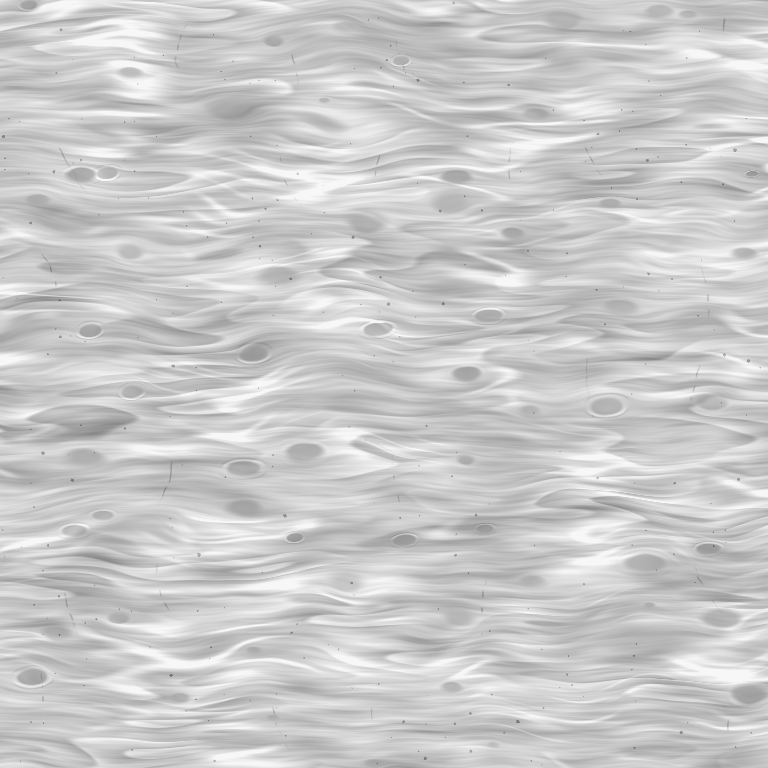
A Shadertoy shader for this texture:

```glsl
#define BASE_TONE 0.782
#define GRAIN_CONTRAST 1.08
#define WAVINESS 0.03
#define KNOT_GRID 8.0
#define KNOT_SHARE 0.92
#define KNOT_TONE 0.625
#define KNOT_PINCH 0.75
#define CREASE_LIGHT 0.17
#define SCRATCH_GRID 7.0
#define SPECK_GRID 60.0

vec2 hash2(vec2 p) {
    vec3 h = fract(p.xyx * vec3(0.1031, 0.1030, 0.0973));
    h += dot(h, h.yzx + 33.33);
    return fract((h.xx + h.yz) * h.zy);
}

float cornerSlope(vec2 cell, vec2 offset) {
    return dot(hash2(cell + 71.0) * 2.0 - 1.0, offset);
}

// Gradient noise, roughly -0.7 to 0.7
float noise(vec2 p) {
    vec2 i = floor(p), f = p - i;
    vec2 u = f * f * f * (f * (f * 6.0 - 15.0) + 10.0);
    vec2 e = vec2(1.0, 0.0);
    float low = mix(cornerSlope(i, f), cornerSlope(i + e.xy, f - e.xy), u.x);
    float high = mix(cornerSlope(i + e.yx, f - e.yx), cornerSlope(i + e.xx, f - e.xx), u.x);
    return mix(low, high, u.y);
}

// Slow ramp followed by a steep but smooth drop
float softSaw(float h) {
    float f = fract(h);
    return f - smoothstep(0.84, 1.0, f);
}

// Knots: x = vertical pinch, y = core cover, z = core tone, w = rim light
vec4 knots(vec2 p) {
    vec4 result = vec4(0.0, 0.0, KNOT_TONE, 0.0);
    vec2 home = floor(p * KNOT_GRID);
    for (int j = -1; j <= 1; j++)
    for (int i = -1; i <= 1; i++) {
        vec2 cell = home + vec2(i, j);
        vec2 kind = hash2(cell + 19.7), look = hash2(cell + 53.1);
        if (kind.x > KNOT_SHARE) continue;
        vec2 center = (cell + 0.04 + 0.92 * hash2(cell + 5.3)) / KNOT_GRID;
        float halfWidth = mix(0.007, 0.034, kind.y * (0.55 + 0.45 * look.y));
        vec2 d = p - center;
        vec2 e = d / (halfWidth * vec2(1.0, mix(0.42, 0.6, look.x)));
        e.y += 0.3 * e.x * (look.y - 0.5);
        float r = length(e) + 0.2 * noise(p * vec2(35.0, 70.0));
        float side = look.x > 0.5 ? 1.0 : -1.0;
        float softness = mix(0.12, 0.6, look.y) * (1.0 + 0.6 * clamp(e.y * side, -1.0, 1.0));
        float core = 1.0 - smoothstep(1.0 - softness, 1.0 + softness * 0.6, r);
        float cover = core * mix(0.5, 0.9, hash2(cell + 87.0).x);
        float rim = exp(-pow((r - 1.2) * 9.0, 2.0)) * smoothstep(-0.2, 1.0, -e.y * side);
        float outline = exp(-pow((r - 1.42) * 12.0, 2.0)) * smoothstep(0.2, 1.2, abs(e.y));
        result.x += d.y * KNOT_PINCH * exp(-0.5 * dot(e, e));
        if (cover > result.y) {
            result.y = cover;
            result.z = KNOT_TONE + 0.07 * (look.y - 0.4) + 0.025 * e.y * side;
        }
        result.w += (rim * 0.11 - outline * 0.07) * smoothstep(0.6, 0.1, look.y);
    }
    return result;
}

// Thin, broken, steep arcs
float scratches(vec2 p, float pixel) {
    vec2 cell = floor(p * SCRATCH_GRID);
    vec2 shape = hash2(cell + 31.0), kind = hash2(cell + 67.0);
    vec2 d = p - (cell + 0.32 + 0.36 * hash2(cell + 11.0)) / SCRATCH_GRID;
    float bend = d.x + d.y * (shape.x - 0.3) * 0.9 + (shape.y - 0.5) * 14.0 * d.y * d.y;
    bend += 0.004 * noise(p * 60.0);
    float line = 1.0 - smoothstep(0.0002, 0.0004 + pixel, abs(bend));
    float extent = 1.0 - smoothstep(0.02, 0.038, abs(d.y));
    float gaps = smoothstep(-0.1, 0.25, noise(p * vec2(30.0, 90.0)));
    return line * extent * gaps * step(kind.x, 0.5);
}

// Small ragged dots in loose clusters
float specks(vec2 p, float pixel) {
    vec2 cell = floor(p * SPECK_GRID);
    vec2 kind = hash2(cell + 43.0);
    vec2 d = p - (cell + 0.2 + 0.6 * hash2(cell + 3.0)) / SPECK_GRID;
    float radius = mix(0.0001, 0.0017, pow(kind.y, 5.0));
    float share = 0.05 + 0.45 * max(noise(p * 7.0) - 0.05, 0.0);
    float r = length(d) + 0.0012 * noise(p * 500.0);
    return (1.0 - smoothstep(radius, radius + pixel, r)) * step(kind.x, share);
}

void mainImage(out vec4 fragColor, in vec2 fragCoord) {
    float pixel = 1.0 / iResolution.y;
    vec2 p = fragCoord * pixel;
    vec4 knot = knots(p);

    // Grain coordinates bend in waves and around the knots
    vec2 q = p - vec2(0.0, knot.x);
    q.y += WAVINESS * noise(p * vec2(4.5, 7.0) + 2.5);
    q.y += 0.45 * WAVINESS * noise(p * vec2(10.0, 19.0) + 8.1);

    // Layers of streaks, from broad clouds to fine fibres
    float grain = 0.11 * noise(q * vec2(3.5, 11.0) + 4.2);
    grain += 0.17 * noise(q * vec2(6.0, 36.0) + 13.7);
    grain += 0.15 * noise(q * vec2(11.0, 85.0) + 27.1);
    grain += 0.09 * noise(q * vec2(16.0, 210.0) + 39.4);
    grain += 0.05 * noise(q * vec2(24.0, 420.0) + 17.9);

    // Folds with one sharp side
    float foldMask = smoothstep(-0.25, 0.3, noise(p * vec2(5.0, 9.0) + 51.3));
    float fold = softSaw(3.4 * noise(q * vec2(4.2, 29.0) + 61.9) + 0.4);
    grain += 0.18 * foldMask * (fold - 0.43);

    // Bright slanting creases, broad and hair-thin
    vec2 slant = q + vec2(0.0, 0.05 * noise(p * vec2(6.0, 5.0) + 77.7));
    float crease = 1.0 - smoothstep(0.0, 0.12, abs(noise(slant * vec2(4.5, 34.0) + 83.2)));
    float creaseMask = smoothstep(-0.02, 0.3, noise(p * vec2(6.0, 13.0) + 91.6));
    float hair = 1.0 - smoothstep(0.0, 0.14, abs(noise(slant * vec2(7.0, 62.0) + 33.8)));
    float hairMask = smoothstep(0.0, 0.3, noise(p * vec2(6.0, 14.0) + 21.4));
    grain += CREASE_LIGHT * (crease * creaseMask + 0.5 * hair * hairMask);

    // Knots and surface wear over the grain
    float tone = BASE_TONE + GRAIN_CONTRAST * grain + knot.w;
    tone = mix(tone, knot.z + 0.25 * grain, knot.y);
    tone -= 0.14 * scratches(p, pixel) + 0.24 * specks(p, pixel);
    fragColor = vec4(vec3(clamp(tone, 0.3, 0.97)), 1.0);
}
```
